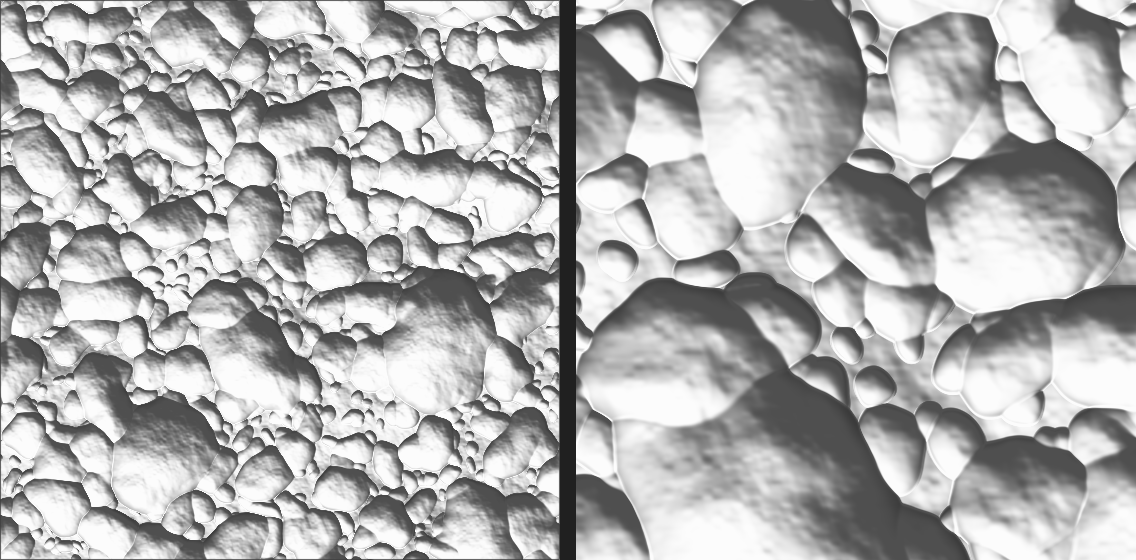
Left: the whole. Right: its middle third, enlarged.
Write a WebGL 2 fragment shader that draws this texture map.

```glsl
#version 300 es
precision highp float;

uniform vec2 u_resolution;
out vec4 fragColor;

const float SHADOW_GREY = 0.31;
const float LIGHT_GREY = 0.99;
const vec3 LIGHT_DIR = vec3(-0.34, -0.68, 0.65);

// Integer hash giving three values in 0..1
vec3 hash3(vec2 cell, float seed) {
    uvec3 v = uvec3(ivec3(vec3(cell, seed)) + 4096);
    v = v * 1664525u + 1013904223u;
    v.x += v.y * v.z;
    v.y += v.z * v.x;
    v.z += v.x * v.y;
    v ^= v >> 16u;
    v.x += v.y * v.z;
    v.y += v.z * v.x;
    v.z += v.x * v.y;
    return vec3(v >> 8u) / 16777216.0;
}

float valueNoise(vec2 p, float seed) {
    vec2 i = floor(p);
    vec2 f = fract(p);
    f = f * f * f * (f * (f * 6.0 - 15.0) + 10.0);
    float low = mix(hash3(i, seed).x, hash3(i + vec2(1, 0), seed).x, f.x);
    float high = mix(hash3(i + vec2(0, 1), seed).x, hash3(i + vec2(1, 1), seed).x, f.x);
    return mix(low, high, f.y) - 0.5;
}

float smoothMax(float a, float b, float k) {
    float h = max(k - abs(a - b), 0.0) / k;
    return max(a, b) + h * h * k * 0.25;
}

// Rounded, slightly tilted dome; q is the offset from its centre
float stoneHeight(vec2 q, float radius, vec3 shape) {
    float angle = shape.x * 3.14159;
    float c = cos(angle);
    float s = sin(angle);
    float stretch = mix(0.76, 1.0, shape.y);
    q = mat2(c, -s, s, c) * q / (radius * vec2(1.0 / stretch, stretch));
    vec2 a = abs(q);
    float d = pow(pow(a.x, 2.3) + pow(a.y, 2.3), 1.0 / 2.3);
    if (d >= 1.0) return -1.0;
    float tilt = dot(q, shape.yz - 0.5) * 0.35;
    return radius * (1.08 * sqrt(1.0 - pow(d, 2.15)) + tilt * (1.0 - d * d) - 0.25);
}

// Merges one jittered grid of stones into the height so far
float addStones(float height, vec2 p, float cells, float density, vec2 sizeRange, float seed) {
    vec2 home = floor(p * cells);
    for (int y = -1; y <= 1; y++) {
        for (int x = -1; x <= 1; x++) {
            vec2 cell = home + vec2(x, y);
            vec3 place = hash3(cell, seed);
            if (place.z > density) continue;
            vec3 shape = hash3(cell, seed + 50.0);
            vec2 centre = (cell + mix(vec2(0.12), vec2(0.88), place.xy)) / cells;
            float radius = mix(sizeRange.x, sizeRange.y, shape.z) / cells;
            vec2 q = p - centre;
            if (dot(q, q) > radius * radius * 2.6) continue;
            height = smoothMax(height, stoneHeight(q, radius, shape), 0.003);
        }
    }
    return height;
}

// Fine pitted grain on every surface
float roughness(vec2 p) {
    vec2 slanted = vec2(p.x + 0.4 * p.y, p.y - 0.4 * p.x);
    float coarse = valueNoise(slanted * 36.0, 21.0) * 0.0060;
    float medium = valueNoise(slanted * vec2(110.0, 75.0), 22.0) * 0.0018;
    float fine = valueNoise(p * vec2(170.0, 220.0), 23.0) * 0.0007;
    return coarse + medium + fine;
}

float terrain(vec2 p) {
    vec2 wobble = vec2(valueNoise(p * 17.0, 11.0), valueNoise(p * 17.0, 12.0)) * 0.022;
    wobble += vec2(valueNoise(p * 45.0, 13.0), valueNoise(p * 45.0, 14.0)) * 0.005;
    vec2 w = p + wobble;
    float height = 0.0;
    height = addStones(height, w, 4.0, 0.42, vec2(0.28, 0.47), 1.0);
    height = addStones(height, w, 8.0, 0.90, vec2(0.36, 0.56), 2.0);
    height = addStones(height, w, 14.0, 0.80, vec2(0.34, 0.58), 3.0);
    height = addStones(height, w, 24.0, 0.65, vec2(0.30, 0.55), 4.0);
    height = addStones(height, w, 42.0, 0.40, vec2(0.30, 0.50), 5.0);
    return height + valueNoise(p * 7.0, 15.0) * 0.045 + roughness(p);
}

vec3 surfaceNormal(vec2 p, float e) {
    float dx = terrain(p + vec2(e, 0)) - terrain(p - vec2(e, 0));
    float dy = terrain(p + vec2(0, e)) - terrain(p - vec2(0, e));
    return normalize(vec3(-dx, -dy, 2.0 * e));
}

void main() {
    vec2 p = gl_FragCoord.xy / u_resolution;
    vec3 normal = surfaceNormal(p, 0.0012);

    // Directional light, with steep flanks dimmed
    float lit = smoothstep(-0.12, 0.93, dot(normal, normalize(LIGHT_DIR)));
    float grey = mix(SHADOW_GREY, LIGHT_GREY, lit);
    grey *= mix(0.72, 1.0, smoothstep(0.1, 0.5, normal.z));

    // Thin dark border
    vec2 inset = min(p, 1.0 - p);
    float border = 1.0 - smoothstep(0.001, 0.003, min(inset.x, inset.y));
    grey = mix(grey, 0.25, border * 0.8);

    fragColor = vec4(vec3(grey), 1.0);
}
```
